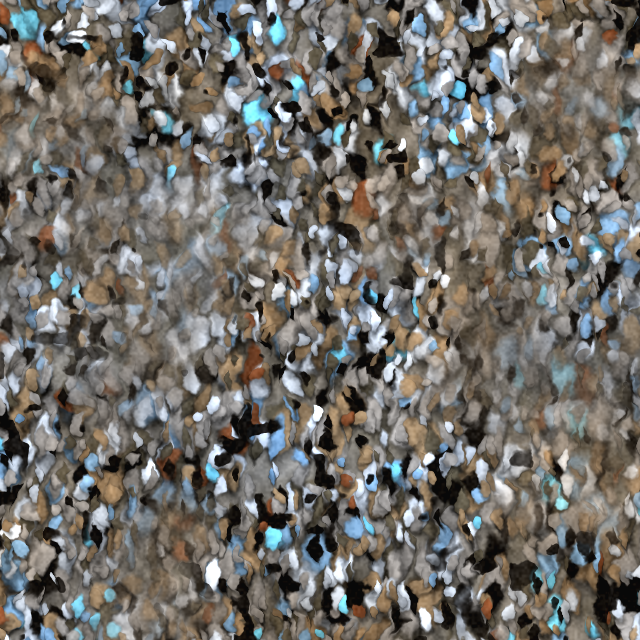
Reproduce this texture procedurally as a WebGL 1 fragment shader.

```glsl
precision highp float;
// Dense bed of small mottled pebbles with dark gaps, blue chips and hazy patches.
// Layers of jittered, warped ellipses are painted from large to small; noise
// cuts black crevices and marks hazy areas where edges soften towards taupe.
uniform vec2 u_resolution;

const vec3 GREY  = vec3(0.54, 0.53, 0.52);
const vec3 OLIVE = vec3(0.32, 0.30, 0.25);
const vec3 TAN   = vec3(0.53, 0.45, 0.35);
const vec3 PALE  = vec3(0.69, 0.73, 0.78);
const vec3 BLACK = vec3(0.07, 0.06, 0.05);
const vec3 BLUE  = vec3(0.45, 0.59, 0.72);
const vec3 CYAN  = vec3(0.45, 0.78, 0.90);
const vec3 RUST  = vec3(0.46, 0.28, 0.18);
const vec3 HAZE  = vec3(0.51, 0.46, 0.40);

const int   LAYERS = 6;
const float LARGEST_CELL = 0.060;
const float SMALLEST_CELL = 0.023;
const float CELL_STRETCH = 1.35;   // height of a cell over its width
const float PRESENCE = 0.66;       // chance that a cell holds a grain
const float WARP = 0.026;          // bending of the outlines
const float SHADOW = 0.40;
const float EDGE_SHARP = 0.15;
const float EDGE_HAZY = 0.45;
const float CONTRAST = 1.22;
const float MID_IN = 0.43;         // tone that the contrast pivots on
const float MID_OUT = 0.475;

float hash(vec2 p) {
  vec3 q = fract(p.xyx * 0.1031);
  q += dot(q, q.yzx + 33.33);
  return fract((q.x + q.y) * q.z);
}

vec4 hash4(vec2 p) {
  vec4 q = fract(p.xyxy * vec4(0.1031, 0.1030, 0.0973, 0.1099));
  q += dot(q, q.wzxy + 33.33);
  return fract((q.xxyz + q.yzzw) * q.zywx);
}

float noise(vec2 p) {
  vec2 i = floor(p), f = fract(p);
  f = f * f * (3.0 - 2.0 * f);
  return mix(mix(hash(i), hash(i + vec2(1, 0)), f.x),
             mix(hash(i + vec2(0, 1)), hash(i + vec2(1, 1)), f.x), f.y);
}

float fbm(vec2 p) {
  float sum = 0.0, gain = 0.53;
  for (int i = 0; i < 4; i++) {
    sum += gain * noise(p);
    p = mat2(1.6, 1.2, -1.2, 1.6) * p + 7.3;
    gain *= 0.5;
  }
  return sum;
}

// Picks a stone colour by share; rare picks turn cyan, rust or near white.
vec3 stoneColour(float pick, float rare) {
  if (pick < 0.12) return BLACK;
  if (pick < 0.25) return OLIVE;
  if (pick < 0.42) return rare > 0.88 ? RUST : TAN;
  if (pick < 0.68) return GREY;
  if (pick < 0.89) return PALE * (rare > 0.75 ? 1.15 : 1.0);
  return rare > 0.78 ? CYAN : BLUE;
}

// Paints one layer of grains over the colour below it.
vec3 paintLayer(vec3 col, vec2 p, float size, float seed, float haze) {
  vec2 q = p / (size * vec2(1.0, CELL_STRETCH));
  vec2 home = floor(q);
  float spread = mix(0.9, 2.6, smoothstep(0.2, 0.8, p.y));
  for (int y = -1; y <= 1; y++) {
    for (int x = -1; x <= 1; x++) {
      vec2 cell = home + vec2(x, y);
      vec4 place = hash4(cell + seed);
      vec4 look = hash4(cell + seed + 71.7);
      if (look.w > PRESENCE) continue;

      // Egg-shaped or pointed outline, mostly upright
      vec2 d = q - cell - 0.5 - (place.xy - 0.5) * 0.9;
      float angle = (place.z - 0.5) * spread;
      float c = cos(angle), s = sin(angle);
      d = mat2(c, -s, s, c) * d;
      d /= vec2(mix(0.20, 0.44, place.w), mix(0.30, 0.58, look.z));
      d.x *= 1.0 + 0.5 * (look.y - 0.5) * d.y;
      float pointed = look.x < 0.25 ? 0.75 : 0.35 * place.z;
      float r = mix(length(d), abs(d.x) + abs(d.y), pointed);

      // Contact shadow, then the shaded grain
      float shade = 1.0 - smoothstep(0.75, 1.45, r + 0.25 * d.y);
      col *= 1.0 - SHADOW * (1.0 - 0.7 * haze) * shade;
      vec3 stone = stoneColour(look.x, look.y);
      stone *= 0.92 + 0.24 * place.w + 0.12 * d.y - 0.14 * r * r;
      stone = mix(stone, HAZE * (0.80 + 0.4 * look.x), 0.62 * haze);
      float edge = mix(EDGE_SHARP, EDGE_HAZY, max(haze, 0.6 * place.x * place.x));
      float cover = 1.0 - smoothstep(1.0 - edge, 1.0 + edge, r);
      col = mix(col, stone, cover * mix(0.96, 0.70, haze));
    }
  }
  return col;
}

void main() {
  vec2 p = gl_FragCoord.xy / u_resolution.y;

  // Haze gathers in the upper middle and thins out towards the bottom
  float band = smoothstep(0.2, 0.6, p.y) * (1.0 - smoothstep(0.75, 1.0, p.y));
  float haze = 0.85 * smoothstep(0.50, 0.78, fbm(p * 5.0 + 3.7) + 0.13 * band - 0.03);

  vec2 bend = vec2(fbm(p * 36.0), fbm(p * 36.0 + 51.0)) - 0.5;
  vec2 warped = p + WARP * bend;
  vec3 col = mix(OLIVE, GREY, fbm(p * 22.0));
  for (int i = 0; i < LAYERS; i++) {
    float t = float(i) / float(LAYERS - 1);
    float size = mix(LARGEST_CELL, SMALLEST_CELL, t);
    col = paintLayer(col, warped + 0.37 * size * float(i), size, 37.0 * float(i) + 5.0, haze);
  }

  // Black crevices curl between the grains
  float gap = noise(warped * vec2(52.0, 36.0) + 9.0) + 0.35 * (noise(p * 12.0 + 4.0) - 0.5);
  col = mix(col, BLACK, smoothstep(0.80, 0.90, gap) * (1.0 - haze) * 0.92);

  // Slow warm and cool drift, mottling, upright streaks and fine grit
  col *= mix(vec3(1.05, 0.99, 0.92), vec3(0.96, 1.0, 1.06), noise(p * 7.0 + 20.0));
  col *= 0.87 + 0.26 * noise(p * 9.0 + 60.0);
  col *= 0.82 + 0.36 * noise(warped * vec2(105.0, 48.0));
  col = (col - MID_IN) * CONTRAST + MID_OUT;
  col += 0.10 * (noise(p * 230.0) - 0.5);
  gl_FragColor = vec4(clamp(col, 0.03, 1.0), 1.0);
}
```
